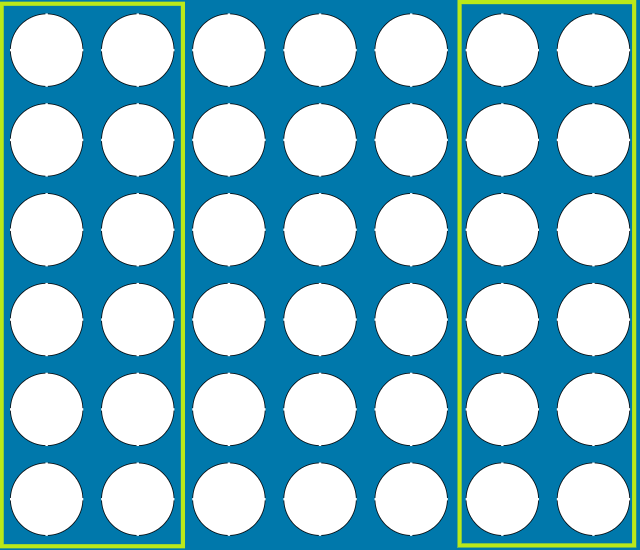
Reproduce this pattern procedurally as a WebGL 1 fragment shader.

```glsl
precision highp float;
// A blue panel with a 7 by 6 grid of white discs, each with a hairline dark rim.
// Two lime frames enclose the outer column pairs. Discs come from a clamped
// repeat, frames from box distances; lengths are fractions of canvas height.

uniform vec2 u_resolution;

const vec3 PANEL_BLUE = vec3(0.0, 0.47, 0.67);
const vec3 DISC_WHITE = vec3(1.0);
const vec3 RIM_DARK = vec3(0.02, 0.04, 0.06);
const vec3 FRAME_LIME = vec3(0.73, 0.91, 0.10);

const vec2 GRID_COUNT = vec2(7.0, 6.0);
const vec2 GRID_PITCH = vec2(0.1657, 0.1633);
const vec2 FIRST_CENTER = vec2(0.0848, 0.0924);
const float DISC_RADIUS = 0.0666;
const float RIM_WIDTH = 0.0015;
const float RIM_GAP = 0.0022;      // half length of the rim breaks

const float FRAME_WIDTH = 0.0076;
const vec2 LEFT_FRAME_MIN = vec2(0.0030, 0.0068);
const vec2 LEFT_FRAME_MAX = vec2(0.3326, 0.9932);
const vec2 RIGHT_FRAME_MIN = vec2(0.8356, 0.0083);
const vec2 RIGHT_FRAME_MAX = vec2(1.1530, 0.9962);

// Fraction of a pixel inside a shape at the given signed distance.
float coverage(float dist, float pixel) {
  return clamp(0.5 - dist / pixel, 0.0, 1.0);
}

float boxDistance(vec2 p, vec2 lower, vec2 upper) {
  vec2 d = abs(p - 0.5 * (lower + upper)) - 0.5 * (upper - lower);
  return length(max(d, 0.0)) + min(max(d.x, d.y), 0.0);
}

// A square-cornered stroke centered on the edge of a box.
float frameCoverage(vec2 p, vec2 lower, vec2 upper, float pixel) {
  float halfWidth = 0.5 * FRAME_WIDTH;
  float outer = coverage(boxDistance(p, lower - halfWidth, upper + halfWidth), pixel);
  float inner = coverage(boxDistance(p, lower + halfWidth, upper - halfWidth), pixel);
  return outer - inner;
}

// Offset from the center of the nearest disc in the grid.
vec2 gridOffset(vec2 p) {
  vec2 cell = floor((p - FIRST_CENTER) / GRID_PITCH + 0.5);
  cell = clamp(cell, vec2(0.0), GRID_COUNT - 1.0);
  return p - FIRST_CENTER - cell * GRID_PITCH;
}

void main() {
  float pixel = 1.0 / u_resolution.y;
  vec2 p = gl_FragCoord.xy * pixel;
  vec3 color = PANEL_BLUE;

  // Discs: the rim is what remains between the outer and inner circles.
  vec2 offset = gridOffset(p);
  float radius = length(offset);
  float outer = coverage(radius - DISC_RADIUS, pixel);
  float inner = coverage(radius - DISC_RADIUS + RIM_WIDTH, pixel);

  // The rim breaks to white at its four axis points.
  float axisDistance = min(abs(offset.x), abs(offset.y));
  float gap = coverage(axisDistance - RIM_GAP, pixel);
  vec3 rimColor = mix(RIM_DARK, DISC_WHITE, gap);
  color = PANEL_BLUE * (1.0 - outer) + rimColor * (outer - inner) + DISC_WHITE * inner;

  // Frames
  float frames = max(frameCoverage(p, LEFT_FRAME_MIN, LEFT_FRAME_MAX, pixel),
                     frameCoverage(p, RIGHT_FRAME_MIN, RIGHT_FRAME_MAX, pixel));
  color = mix(color, FRAME_LIME, frames);

  gl_FragColor = vec4(color, 1.0);
}
```
